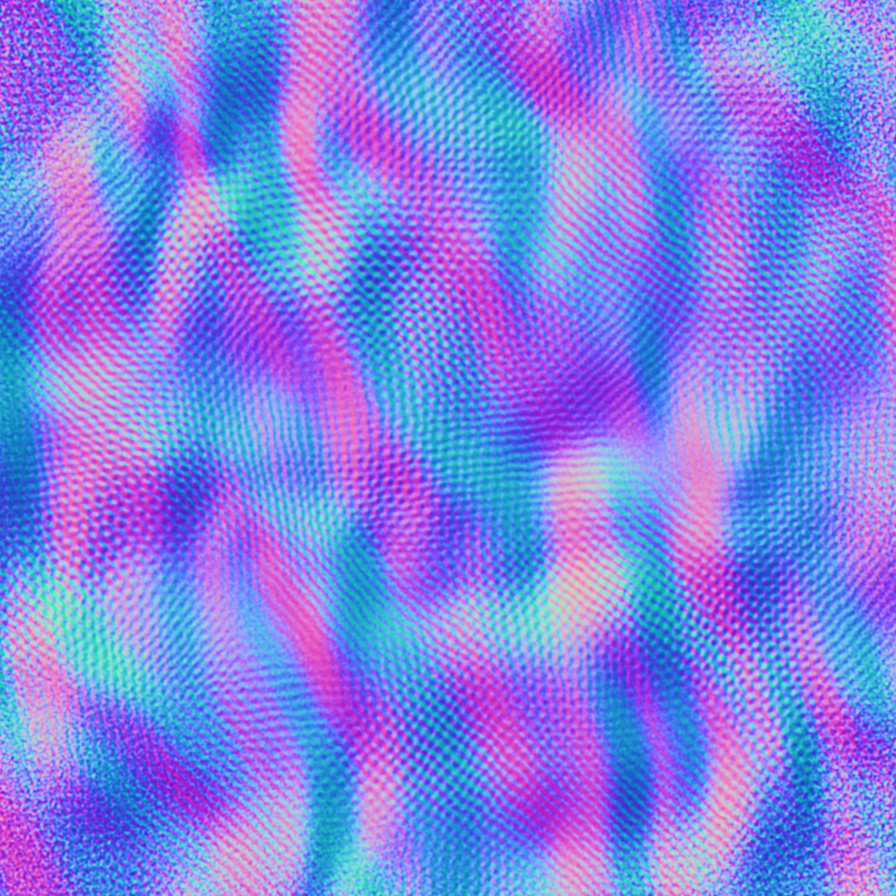
Write a Shadertoy shader that draws this texture map.

```glsl
vec2 hash2(vec2 p) {
    vec3 q = fract(p.xyx * vec3(0.1031, 0.1030, 0.0973));
    q += dot(q, q.yzx + 33.33);
    return fract((q.xx + q.yz) * q.zy);
}

float cornerSlope(vec2 cell, vec2 f, vec2 corner) {
    return dot(hash2(cell + corner) * 2.0 - 1.0, f - corner);
}

// Gradient noise, roughly -0.6 to 0.6
float gradientNoise(vec2 p) {
    vec2 cell = floor(p), f = p - cell;
    vec2 u = f * f * f * (f * (f * 6.0 - 15.0) + 10.0);
    return mix(mix(cornerSlope(cell, f, vec2(0, 0)), cornerSlope(cell, f, vec2(1, 0)), u.x),
               mix(cornerSlope(cell, f, vec2(0, 1)), cornerSlope(cell, f, vec2(1, 1)), u.x), u.y);
}

vec2 noise2(vec2 p) {
    return vec2(gradientNoise(p + 17.3), gradientNoise(p + 91.7));
}

// Height of the soft, mostly upright folds
float foldHeight(vec2 p) {
    p += 0.09 * noise2(p * 3.2);
    vec2 q = mat2(0.97, -0.24, 0.24, 0.97) * p;
    return 0.128 * gradientNoise(q * vec2(8.2, 4.4) + 31.0)
         + 0.040 * gradientNoise(q * vec2(16.0, 8.0) + 67.0);
}

vec2 foldSlope(vec2 p) {
    vec2 e = vec2(0.002, 0.0);
    return vec2(foldHeight(p + e.xy) - foldHeight(p - e.xy),
                foldHeight(p + e.yx) - foldHeight(p - e.yx)) / (2.0 * e.x);
}

// Bent thread trains in four directions, each fading in and out
vec2 threadSlope(vec2 p) {
    vec4 strengths = vec4(0.58, 0.86, 0.36, 0.42);
    vec2 slope = vec2(0.0);
    for (int i = 0; i < 4; i++) {
        float k = float(i), angle = 0.06 + 0.785 * k;
        vec2 dir = vec2(cos(angle), sin(angle));
        float bend = 3.4 * gradientNoise(p * 4.0 + 23.0 * k + 5.0)
                   + 0.45 * gradientNoise(p * 38.0 + 11.0 * k);
        float fade = smoothstep(-0.3, 0.35, gradientNoise(p * 5.0 + 41.0 * k + 9.0));
        slope += dir * strengths[i] * fade * cos(6.2832 * (94.0 * dot(dir, p) + bend));
    }
    return slope;
}

void mainImage(out vec4 fragColor, in vec2 fragCoord) {
    vec2 p = fragCoord / iResolution.y;

    // Fine grain replaces the threads towards the border
    float rough = smoothstep(0.36, 0.72, length(p - 0.5) + 0.2 * gradientNoise(p * 4.0 + 3.0));
    vec2 grain = noise2(p * mat2(210.0, 90.0, -90.0, 210.0) + 400.0);

    vec2 slope = foldSlope(p)
               + threadSlope(p) * (1.0 - 0.5 * rough)
               + grain * mix(0.45, 1.9, rough);

    // Normal encoding with green pointing down
    vec3 normal = normalize(vec3(slope.x, -slope.y, 1.0));
    fragColor = vec4(0.5 + 0.5 * normal, 1.0);
}
```
